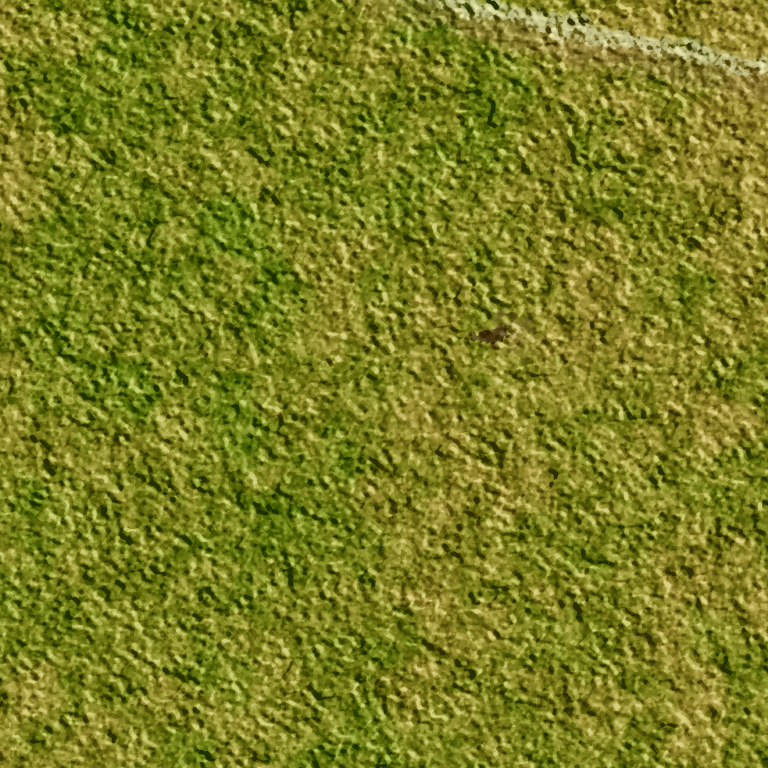
A Shadertoy shader for this texture:

```glsl
// Worn sunlit turf seen from above, with a faded chalk line across one corner.

const vec3 CHALK = vec3(0.75, 0.75, 0.54);
const vec3 BARE_SOIL = vec3(0.58, 0.50, 0.25);
const vec3 WET_MUD = vec3(0.25, 0.17, 0.04);
const vec3 GREEN_SHIFT = vec3(-0.065, 0.012, -0.025);
const vec3 STRAW_SHIFT = vec3(0.065, -0.005, 0.045);

vec3 hash3(vec2 cell) {
    vec3 q = fract(cell.xyx * vec3(0.1031, 0.1030, 0.0973));
    q += dot(q, q.yxz + 33.33);
    return fract((q.xxy + q.yzz) * q.zyx);
}

// Smooth cellular noise: random heights blended around scattered points, 0 to 1.
float tufts(vec2 p) {
    vec2 cell = floor(p);
    vec2 f = p - cell;
    float sum = 0.0;
    float total = 0.0;
    for (int j = -1; j <= 1; j++) {
        for (int i = -1; i <= 1; i++) {
            vec2 o = vec2(i, j);
            vec3 h = hash3(cell + o + 200.0);
            vec2 d = o + h.xy - f;
            float w = exp(-8.0 * dot(d, d));
            sum += w * h.z;
            total += w;
        }
    }
    return sum / total;
}

// Rotate into the lie of the blades and stretch along it.
vec2 alongBlades(vec2 p, float angle, float stretch) {
    float c = cos(angle);
    float s = sin(angle);
    return vec2((c * p.x + s * p.y) / stretch, c * p.y - s * p.x);
}

// Side-lit relief: height difference towards the light, about -1 to 1.
float relief(vec2 p, vec2 toLight) {
    return tufts(p) - tufts(p + toLight);
}

// Turf brightness to olive green; blue rises faster in the highlights.
vec3 turfColor(float tone) {
    float x = max(tone - 0.28, 0.0);
    return vec3(tone, tone + 0.015, 0.25 * x + 1.25 * x * x);
}

// Broad dry (positive) and lush (negative) areas.
float dryness(vec2 uv) {
    float patches = 1.1 * (tufts(uv * 5.0) - 0.5) + 1.1 * (tufts(uv * 15.0 + 7.0) - 0.5);
    float swell = 0.25 * sin(5.0 * uv.x + 1.5 * sin(4.0 * uv.y) + 3.6);
    float corner = 0.8 * exp(-9.0 * dot(uv, uv));
    float rightSide = 0.5 * smoothstep(0.45, 1.0, uv.x + 0.3 * (uv.y - 0.5));
    return patches + swell + corner + rightSide - 0.15;
}

// Soft ellipse, 1 in the middle and 0 outside.
float spot(vec2 p, vec2 center, vec2 radius, float ragged) {
    return 1.0 - smoothstep(0.5, 1.0, length((p - center) / radius) + ragged);
}

// Soft band around zero.
float band(float d, float halfWidth, float blur) {
    return 1.0 - smoothstep(halfWidth - blur, halfWidth + blur, abs(d));
}

void mainImage(out vec4 fragColor, in vec2 fragCoord) {
    vec2 uv = fragCoord / iResolution.y;

    // Grain at three sizes
    vec2 blades = alongBlades(uv, -0.6, 1.3);
    float grain = relief(blades * 125.0, vec2(0.25, 0.7));
    float fine = tufts(uv * 215.0 + 31.0) - 0.5;
    float clumps = tufts(blades * 46.0 + 11.0) - 0.5;
    float dry = dryness(uv);

    // Turf brightness and hue
    float tone = 0.478 + 0.36 * grain + 0.25 * fine + 0.17 * clumps + 0.03 * dry;
    float pits = smoothstep(0.24, 0.42, -clumps) * smoothstep(0.0, 0.3, -grain);
    tone = clamp(tone - 0.10 * pits, 0.17, 0.80);
    float hue = clamp(dry + 0.7 * clumps + 0.5 * fine, -1.0, 1.0);
    vec3 color = turfColor(tone);
    color += hue < 0.0 ? -hue * GREEN_SHIFT : hue * STRAW_SHIFT;

    // Muddy scuff with dry straw beside it
    float ragged = 0.9 * fine + 0.8 * clumps;
    float straw = spot(uv, vec2(0.665, 0.560), vec2(0.035, 0.028), ragged);
    float mud = spot(uv, vec2(0.640, 0.564), vec2(0.034, 0.011), ragged);
    color = mix(color, BARE_SOIL + 0.35 * grain, 0.6 * straw);
    color = mix(color, WET_MUD + 0.2 * grain, 0.8 * mud);

    // Worn soil beside the line, then broken chalk on top
    float lineDistance = uv.y - (1.0 - 0.22 * (uv.x - 0.586));
    float wobble = 0.016 * clumps + 0.010 * fine;
    float soil = band(lineDistance + 0.022 + wobble, 0.020, 0.012);
    soil *= smoothstep(0.40, 0.60, uv.x);
    color = mix(color, BARE_SOIL + 0.32 * grain + 0.18 * fine, 0.6 * soil);
    float chalk = band(lineDistance + wobble, 0.012, 0.005);
    chalk *= smoothstep(0.50, 0.60, uv.x);
    chalk *= smoothstep(-0.45, 0.0, grain + 0.6 * fine);
    color = mix(color, CHALK + 0.22 * grain + 0.15 * fine, 0.85 * chalk);

    fragColor = vec4(clamp(color, 0.0, 1.0), 1.0);
}
```
